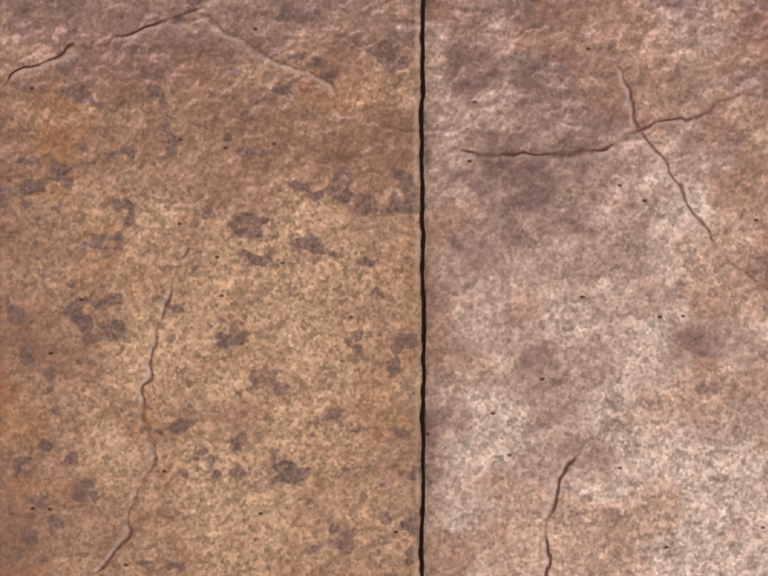
Give the GLSL for this texture, as a Shadertoy shader.

```glsl
// Two stamped concrete slabs, ochre and pinkish, split by a dark upright joint.
// Smooth cellular noise in layers gives stain, relief and grain; bowed
// segments with a warped domain give the cracks.

#define OCHRE vec3(0.690, 0.540, 0.435)
#define BROWN vec3(0.550, 0.405, 0.330)
#define RUST  vec3(0.580, 0.400, 0.295)
#define MAUVE vec3(0.535, 0.415, 0.385)
#define PINK  vec3(0.690, 0.560, 0.500)
#define PALE  vec3(0.785, 0.670, 0.605)
#define DARK  vec3(0.150, 0.085, 0.070)
#define JOINT_X 0.734
#define JOINT_HALF 0.0036
#define CRACK_HALF 0.0034
#define GRAIN 0.30
#define RELIEF 1.35

vec3 hash3(vec2 p) {
    vec3 q = fract(p.xyx * vec3(0.1031, 0.1030, 0.0973));
    q += dot(q, q.yxz + 33.33);
    return fract((q.xxy + q.yzz) * q.zyx);
}

// Cellular noise: random cell values blended by distance to their points
float cellNoise(vec2 p) {
    vec2 cell = floor(p), f = p - cell;
    float sum = 0.0, total = 0.0;
    for (int y = -1; y <= 1; y++)
    for (int x = -1; x <= 1; x++) {
        vec2 g = vec2(x, y);
        vec3 h = hash3(cell + g);
        vec2 d = g + h.xy - f;
        float w = exp(-5.0 * dot(d, d));
        sum += w * h.z;
        total += w;
    }
    return sum / total;
}

float layered(vec2 p, int octaves) {
    float sum = 0.0, total = 0.0, amp = 1.0;
    for (int i = 0; i < octaves; i++) {
        sum += amp * cellNoise(p);
        total += amp;
        amp *= 0.55;
        p = mat2(1.6, 1.2, -1.2, 1.6) * p + 17.3;
    }
    return sum / total;
}

// Surface height: rough stone with sharp chipped creases
float height(vec2 p) {
    float crease = abs(layered(p * vec2(8.0, 9.0) + 5.0, 3) - 0.5);
    return layered(p * 11.0, 5) + 0.9 * min(crease, 0.07);
}

// Sparse small round pits
float pits(vec2 p, float density) {
    vec3 h = hash3(floor(p));
    float d = length((fract(p) - 0.25 - 0.5 * h.xy) * vec2(0.7, 1.0));
    return step(1.0 - density, h.z) * (1.0 - smoothstep(0.03, 0.13, d));
}

// Bowed crack from a to b: x is the dark gap, y the lit lip beside it
vec2 crack(vec2 p, vec2 a, vec2 b, float bow, float depth) {
    vec2 along = b - a;
    float len = length(along);
    along /= len;
    float t = dot(p - a, along) / len;
    float s = dot(p - a, vec2(-along.y, along.x)) - bow * 4.0 * t * (1.0 - t);
    float ends = smoothstep(0.0, 0.07, t) * (1.0 - smoothstep(0.93, 1.0, t));
    float gap = s / CRACK_HALF, lip = gap + 2.2;
    return ends * vec2(depth * exp(-gap * gap), exp(-0.5 * lip * lip));
}

void mainImage(out vec4 fragColor, in vec2 fragCoord) {
    vec2 p = fragCoord / iResolution.y;
    float px = 1.0 / iResolution.y;
    float top = smoothstep(0.45, 0.90, p.y);

    // Stains on each slab
    float stain = layered(p * 4.0, 5) - 0.5;
    float mottle = layered(p * 13.0 + 40.0, 4) - 0.5;
    float wander = 0.004 * (cellNoise(vec2(3.0, p.y * 9.0)) - 0.5)
                 + 0.003 * (cellNoise(vec2(8.0, p.y * 45.0)) - 0.5);
    float joint = p.x - JOINT_X - wander;
    float leftTone = (1.0 - smoothstep(0.50, 0.80, p.y)) * smoothstep(-0.1, 0.40, p.x);
    leftTone = clamp(0.15 + 0.75 * leftTone + 1.5 * stain + 1.3 * mottle, 0.0, 1.15);
    float rightTone = 0.86 - 0.70 * p.y + 0.45 * (p.x - 0.95);
    rightTone = clamp(rightTone + 1.1 * stain + 1.3 * mottle, 0.0, 1.0);
    float rust = smoothstep(0.47, 0.60, layered(p * 6.0 + 80.0, 3));
    vec3 left = mix(mix(BROWN, RUST, rust), MAUVE * 1.04, smoothstep(0.78, 1.0, p.y));
    left = mix(left, OCHRE, leftTone);
    vec3 right = mix(MAUVE, PINK, smoothstep(0.0, 0.5, rightTone));
    right = mix(right, PALE, smoothstep(0.45, 0.95, rightTone));
    right = mix(right, RUST * 1.12, 0.30 * rust);
    float side = smoothstep(-px, px, joint);
    vec3 col = mix(left, right, side);
    float tone = clamp(mix(leftTone, rightTone, side), 0.0, 1.0);

    // Dark blotches and pits
    float blotch = smoothstep(0.62, 0.76, layered(p * vec2(21.0, 25.0), 3));
    col = mix(col, MAUVE * 0.84, 0.75 * blotch * (1.0 - 0.6 * side));
    col = mix(col, DARK, 0.55 * pits(p * 30.0, 0.018));

    // Relief lit from above, with a faint cool sheen near the top
    float relief = height(p) - height(p + vec2(-0.002, 0.005));
    col *= 1.0 + RELIEF * mix(0.8, 1.3, top) * relief;
    col += vec3(0.05, 0.05, 0.07) * top * smoothstep(0.02, 0.06, relief);

    // Sandy grain
    float grain = cellNoise(p * 200.0) + 0.7 * cellNoise(p * 105.0 + 31.0) - 0.85;
    col *= 1.0 + GRAIN * mix(0.55, 1.1, tone) * grain;

    // Cracks
    vec2 q = p + 0.026 * (vec2(cellNoise(p * 13.0), cellNoise(p * 13.0 + 60.0)) - 0.5)
               + 0.012 * (vec2(cellNoise(p * 45.0), cellNoise(p * 45.0 + 60.0)) - 0.5);
    vec2 c = crack(q, vec2(-0.06, 0.82), vec2(0.35, 0.985), 0.012, 1.0);
    c = max(c, crack(q, vec2(0.31, 0.98), vec2(0.59, 0.84), 0.004, 0.35));
    c = max(c, crack(q, vec2(0.33, 0.58), vec2(0.264, 0.24), -0.028, 0.65));
    c = max(c, crack(q, vec2(0.266, 0.27), vec2(0.14, -0.02), 0.030, 0.65));
    c = max(c, crack(q, vec2(0.79, 0.745), vec2(1.12, 0.76), -0.020, 0.9));
    c = max(c, crack(q, vec2(1.08, 0.752), vec2(1.37, 0.87), 0.0, 0.8));
    c = max(c, crack(q, vec2(1.07, 0.90), vec2(1.37, 0.45), -0.035, 0.65));
    c = max(c, crack(q, vec2(1.0, 0.23), vec2(0.945, -0.03), -0.012, 0.9));
    float wear = smoothstep(0.25, 0.7, cellNoise(p * 22.0 + 9.0));
    col = mix(col, PALE * vec3(0.98, 1.0, 1.05), 0.50 * c.y * wear);
    col = mix(col, DARK * 1.9, 0.85 * c.x * (0.35 + 0.65 * wear));

    // Joint: shaded flanks, pale worn left lip, ragged dark gap
    float ragged = cellNoise(vec2(joint * 60.0, p.y * 60.0));
    float gap = abs(joint) - JOINT_HALF * (0.65 + 0.7 * ragged);
    col *= 1.0 - 0.16 * exp(-max(gap, 0.0) / 0.014);
    float lip = (joint + JOINT_HALF + 0.006) / 0.005;
    col = mix(col, PALE, 0.50 * exp(-lip * lip) * (0.4 + 0.6 * wear));
    vec3 depth = mix(DARK, BROWN * 0.6, smoothstep(0.001, 0.004, joint) * ragged);
    col = mix(depth, col, smoothstep(-px, 1.2 * px, gap));

    fragColor = vec4(clamp(col, 0.0, 1.0), 1.0);
}
```
